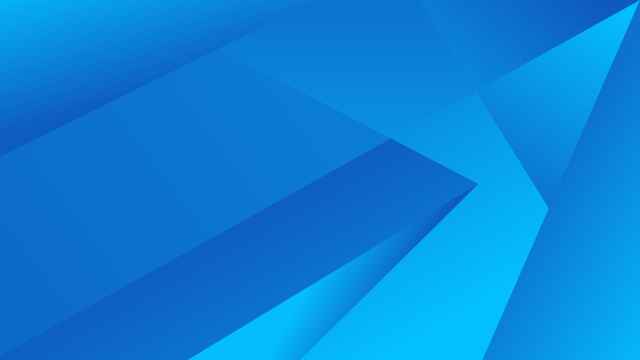
Write a WebGL 1 fragment shader that draws this background.

```glsl
precision highp float;
// Folded blue paper background: overlapping angular facets, each with a linear gradient.

uniform vec2 u_resolution;

#define CANVAS vec2(16.0, 9.0)
#define DEEP vec3(0.055, 0.35, 0.745)
#define BRIGHT vec3(0.015, 0.75, 1.0)
#define ARROW_TIP vec2(11.96, 4.40)
#define CORNER vec2(16.0, 9.0)
#define EDGE_SOFTNESS 1.0

// Antialiased coverage of the half plane to the left of the line from a to b.
float leftOf(vec2 p, vec2 a, vec2 b) {
  vec2 d = normalize(b - a);
  float dist = d.x * (p.y - a.y) - d.y * (p.x - a.x);
  float pixel = EDGE_SOFTNESS * CANVAS.y / u_resolution.y;
  return clamp(dist / pixel + 0.5, 0.0, 1.0);
}

// Linear gradient running from shade sa at a to shade sb at b.
float ramp(vec2 p, vec2 a, vec2 b, float sa, float sb) {
  vec2 d = b - a;
  return mix(sa, sb, clamp(dot(p - a, d) / dot(d, d), 0.0, 1.0));
}

void main() {
  vec2 p = gl_FragCoord.xy / u_resolution * CANVAS;

  // Fold lines
  float aboveBand = leftOf(p, vec2(0.0, 5.08), vec2(7.92, 9.0));
  float aboveDiagonal = leftOf(p, vec2(0.0, 0.10), CORNER);
  float beyondArrow = leftOf(p, vec2(5.52, 7.75), ARROW_TIP);
  float aboveFlap = leftOf(p, vec2(4.69, 0.0), ARROW_TIP);
  float aboveShadow = leftOf(p, vec2(7.5, 0.0), ARROW_TIP);
  float beyondCrease = leftOf(p, vec2(11.83, 6.83), vec2(13.71, 3.81));
  float leftOfSide = leftOf(p, vec2(12.06, 0.0), CORNER);

  // Facet shades: 0 is deep, 1 is bright
  float topLeft = ramp(p, vec2(0.0, 9.0), vec2(0.94, 5.85), 0.87, 0.03);
  float band = ramp(p, vec2(0.0, 2.06), vec2(7.17, 7.44), 0.16, 0.34);
  float topMiddle = ramp(p, vec2(0.0, 8.8), vec2(0.0, 5.54), 0.26, 0.55);
  float topRight = ramp(p, vec2(15.0, 8.8), vec2(12.85, 5.92), 0.02, 0.46);
  float arrow = ramp(p, vec2(5.83, 3.35), vec2(6.92, 1.40), 0.05, 0.24);
  float flap = ramp(p, vec2(6.63, 0.0), vec2(8.40, -1.02), 0.98, 0.03);
  float sheet = ramp(p, vec2(10.0, 5.54), vec2(12.29, 1.56), 0.55, 1.0);
  float wing = ramp(p, vec2(13.54, 4.0), vec2(16.5, 7.94), 0.27, 0.98);
  float side = ramp(p, vec2(13.33, 3.9), vec2(16.98, 1.63), 0.24, 0.92);

  // Facets above the long diagonal
  float upper = mix(band, topMiddle, beyondArrow);
  upper = mix(upper, topRight, beyondCrease);

  // Facets below the long diagonal
  float lower = mix(flap, arrow, aboveFlap);
  lower = mix(sheet, lower, aboveShadow);
  lower = mix(lower, sheet, beyondArrow);
  lower = mix(lower, wing, beyondCrease);

  // Assemble, then cover with the outer sheets
  float shade = mix(lower, upper, aboveDiagonal);
  shade = mix(side, shade, leftOfSide);
  shade = mix(shade, topLeft, aboveBand);

  gl_FragColor = vec4(mix(DEEP, BRIGHT, shade), 1.0);
}
```
